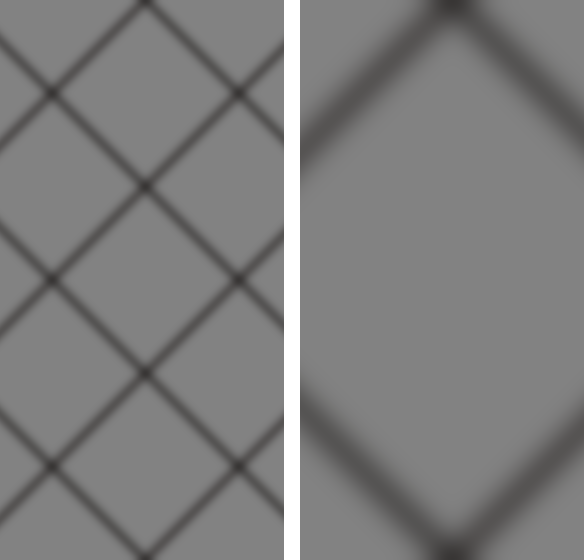
Left, the full canvas; right, a detail of the centre.
This pattern is drawn by a WebGL 1 fragment shader. Its source:

```glsl
precision highp float;
// Draws a soft, dark diagonal lattice of square diamonds on plain grey.

uniform vec2 u_resolution;

// Lengths are in units of the canvas height.
const float DIAMONDS_DOWN = 3.0;
const float CENTER_X = 0.2598;      // column of crossings
const float LINE_SOFTNESS = 0.0087; // standard deviation of the line profile
const vec3 BACKGROUND = vec3(0.510, 0.510, 0.510);
const vec3 RISING_TINT = vec3(0.660, 0.642, 0.636);
const vec3 FALLING_TINT = vec3(0.655, 0.645, 0.640);

// Distance to the nearest diagonal, from a coordinate that is whole on lines.
float diagonalDistance(float coordinate) {
  float offset = abs(fract(coordinate + 0.5) - 0.5);
  return offset / (DIAMONDS_DOWN * sqrt(2.0));
}

// Bell-shaped darkness across a line.
float softLine(float dist) {
  float t = dist / LINE_SOFTNESS;
  return exp(-0.5 * t * t);
}

void main() {
  vec2 position = gl_FragCoord.xy / u_resolution.y;
  position.x -= CENTER_X;

  // Two families of diagonals
  float rising = softLine(diagonalDistance((position.y - position.x) * DIAMONDS_DOWN));
  float falling = softLine(diagonalDistance((position.y + position.x) * DIAMONDS_DOWN));

  // Overlapping lines multiply, so crossings become darker
  vec3 color = BACKGROUND;
  color *= mix(vec3(1.0), RISING_TINT, rising);
  color *= mix(vec3(1.0), FALLING_TINT, falling);
  gl_FragColor = vec4(color, 1.0);
}
```
